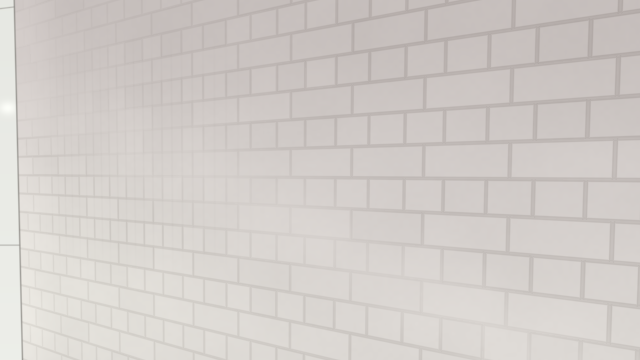
Reproduce this texture procedurally as a WebGL 1 fragment shader.

```glsl
precision highp float;
// A pale tiled wall seen at an angle: courses of long tiles alternate with courses
// of half tiles. Screen points are projected to wall coordinates (u along, v up),
// joints are drawn there, then a diagonal sheen and a white side panel are added.

uniform vec2 u_resolution;

// Perspective, in units of the canvas height
const float COURSE_AT_LEFT = 0.0486;   // course height at the left side
const float COURSE_GROWTH = 0.0388;    // course height gained per unit to the right
const float HORIZON = 0.5139;          // height of the nearly level joint
const float HORIZON_SLOPE = -0.008;
const float TILE_DEPTH = 1.052;        // tile count along the receding wall
const float TILE_PHASE = 0.164;

// Joints: half widths in wall units
const float BED_HALF = 0.052;
const float HEAD_HALF = 0.021;
const float GROUT_DARKNESS = 0.065;
const float RIM_DARKNESS = 0.035;
const float TILE_VARIATION = 0.012;

const vec3 TILE_TOP = vec3(0.780, 0.752, 0.742);
const vec3 TILE_MIDDLE = vec3(0.826, 0.804, 0.793);
const vec3 TILE_BOTTOM = vec3(0.858, 0.842, 0.826);
const vec3 GLOW = vec3(0.042, 0.050, 0.040);
const vec3 PANEL = vec3(0.915, 0.920, 0.900);
const vec3 PANEL_EDGE = vec3(0.52, 0.51, 0.49);

float hash(vec2 p) {
  return fract(sin(dot(p, vec2(127.1, 311.7))) * 43758.545);
}

float noise(vec2 p) {
  vec2 i = floor(p), f = fract(p);
  f = f * f * (3.0 - 2.0 * f);
  return mix(mix(hash(i), hash(i + vec2(1.0, 0.0)), f.x),
             mix(hash(i + vec2(0.0, 1.0)), hash(i + 1.0), f.x), f.y);
}

// Soft line of the given half width; fades once thinner than a pixel
float band(float d, float halfWidth, float px) {
  float cover = 1.0 - smoothstep(halfWidth - px, halfWidth + px, abs(d));
  return cover * min(1.0, 1.5 * halfWidth / px);
}

// x: whole joint, y: its two darker rims
vec2 joint(float d, float halfWidth, float px) {
  return vec2(band(d, halfWidth, px),
              band(abs(d) - halfWidth * 0.8, halfWidth * 0.25, px));
}

float nearestLine(float x) {
  return abs(fract(x + 0.5) - 0.5);
}

vec3 wall(vec2 p, float px) {
  // Project to the wall; upright joints lean slightly apart
  float course = COURSE_AT_LEFT + COURSE_GROWTH * p.x;
  float v = (p.y - HORIZON - HORIZON_SLOPE * p.x) / course;
  float leaned = p.x + (p.y - 0.502) * (0.024 - 0.0346 * p.x);
  float depth = COURSE_AT_LEFT + COURSE_GROWTH * leaned;
  float u = TILE_PHASE - TILE_DEPTH / depth;
  float pxU = px * TILE_DEPTH * COURSE_GROWTH / (depth * depth);
  float pxV = px / course;

  // Odd courses hold half tiles, shifted by a quarter tile
  float odd = mod(floor(v), 2.0);
  float split = 1.0 + odd;
  float along = u * split + 0.5 * odd;
  vec2 head = joint(nearestLine(along) / split, HEAD_HALF, pxU);
  vec2 bed = joint(nearestLine(v), BED_HALF, pxV);
  vec2 grout = max(head, bed);

  // Sheen runs down to the right and washes out the joints
  float across = (p.y - 0.72 + 0.56 * (p.x - 0.23)) / 1.146;
  float sheen = exp(-across * across / 0.016);
  float contrast = max(mix(0.30, 1.0, smoothstep(0.1, 1.15, p.x)),
                       0.85 * smoothstep(0.02, 0.22, -across));
  contrast *= 1.0 - 0.62 * sheen;

  // Light falls off upward, with a warm glow at the lower left
  vec3 color = mix(TILE_BOTTOM, TILE_MIDDLE, smoothstep(0.0, 0.5, p.y));
  color = mix(color, TILE_TOP, smoothstep(0.42, 0.95, p.y));
  vec2 fromGlow = (p - vec2(0.12, 0.26)) / vec2(0.55, 0.38);
  color += GLOW * exp(-dot(fromGlow, fromGlow));
  color += 0.012 * sheen;
  color += 0.035 * (1.0 - smoothstep(0.04, 0.20, p.x));

  // Tile differences and faint clouding
  color += TILE_VARIATION * (hash(vec2(floor(along), floor(v))) - 0.5);
  color += 0.010 * (noise(p * 9.0) - 0.5) + 0.006 * (noise(p * 70.0) - 0.5);

  // Reflected upright streaks in the hazy left part
  float streakArea = smoothstep(0.08, 0.2, p.x) * (1.0 - smoothstep(0.45, 0.8, p.x))
                   * smoothstep(0.2, 0.4, p.y) * (1.0 - smoothstep(0.75, 0.95, p.y));
  float streak = band(nearestLine(u * 4.0) / 4.0, HEAD_HALF, pxU);
  color -= 0.014 * streak * streakArea;

  return color - contrast * (GROUT_DARKNESS * grout.x + RIM_DARKNESS * grout.y)
               * vec3(0.96, 1.0, 1.02);
}

vec3 panel(vec2 p, float px) {
  vec3 color = PANEL + 0.025 * (0.5 - p.y);
  float seams = max(band(p.y - 0.319, 0.0016, px),
                    band(p.y - 0.976 - 0.12 * p.x, 0.0016, px));
  color = mix(color, PANEL_EDGE, 0.6 * seams);
  vec2 lamp = (p - vec2(0.022, 0.70)) / vec2(0.024, 0.018);
  return color + 0.08 * exp(-dot(lamp, lamp));
}

void main() {
  vec2 p = gl_FragCoord.xy / u_resolution.y;
  float px = 1.0 / u_resolution.y;
  float fromEdge = p.x - (0.0625 - 0.023 * p.y);
  vec3 color = mix(panel(p, px), wall(p, px), smoothstep(-px, px, fromEdge));
  color = mix(color, PANEL_EDGE, 0.8 * band(fromEdge, 0.0018, px));
  gl_FragColor = vec4(color, 1.0);
}
```
